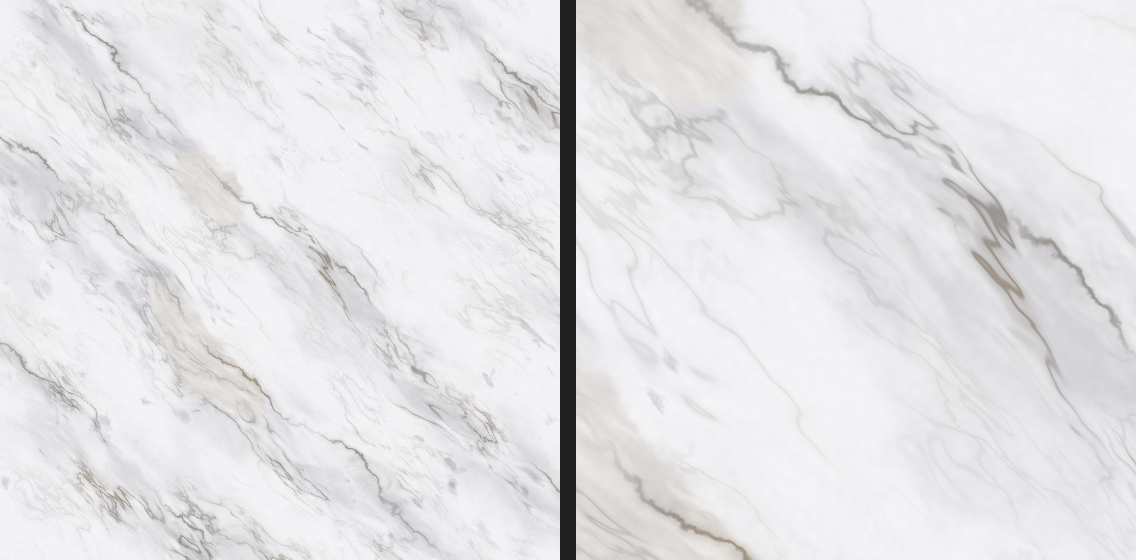
Left: the whole. Right: its middle third, enlarged.
A three.js fragment shader for this texture:

```glsl
// White marble: diagonal grey bands cross a pale ground, with jagged thin veins,
// stretched flecks and two beige inclusions. All of it is gradient noise, sampled
// in axes that run along and across the grain and are bent by a domain warp.

#define WHITE vec3(0.952, 0.952, 0.962)
#define GREY vec3(0.70, 0.695, 0.715)
#define BEIGE vec3(0.882, 0.866, 0.850)
#define VEIN vec3(0.53, 0.52, 0.52)
#define RUST vec3(0.57, 0.52, 0.45)
#define GRAIN_DIR vec2(0.72, -0.69)
#define FIRST_BAND 0.28
#define BAND_SPACING 0.24
#define BAND_WIDTH 0.055
#define WARP 0.042
#define VEIN_WIDTH 0.0030

varying vec2 vUv;

vec2 hashGradient(vec2 p) {
  vec3 q = fract(p.xyx * vec3(0.1031, 0.1030, 0.0973));
  q += dot(q, q.yzx + 33.33);
  return fract((q.xx + q.yz) * q.zy) * 2.0 - 1.0;
}

float cornerValue(vec2 cell, vec2 f, vec2 corner) {
  return dot(hashGradient(cell + corner), f - corner);
}

float noise(vec2 p) {
  vec2 cell = floor(p);
  vec2 f = p - cell;
  vec2 u = f * f * f * (f * (f * 6.0 - 15.0) + 10.0);
  float low = mix(cornerValue(cell, f, vec2(0.0)), cornerValue(cell, f, vec2(1.0, 0.0)), u.x);
  float high = mix(cornerValue(cell, f, vec2(0.0, 1.0)), cornerValue(cell, f, vec2(1.0)), u.x);
  return mix(low, high, u.y);
}

float fbm(vec2 p) {
  float sum = 0.0;
  float amp = 1.0;
  for (int i = 0; i < 5; i++) {
    sum += amp * noise(p);
    p = mat2(1.6, 1.2, -1.2, 1.6) * p + 5.7;
    amp *= 0.55;
  }
  return sum;
}

// 1 on the zero line of a field, falling to 0 at the given half width
float ridge(float field, float halfWidth) {
  return 1.0 - smoothstep(0.0, halfWidth, abs(field));
}

void main() {
  // x runs along the grain, y across it
  vec2 p = vec2(dot(vUv, GRAIN_DIR), dot(vUv, vec2(-GRAIN_DIR.y, GRAIN_DIR.x)));
  vec2 q = p + WARP * vec2(fbm(p * vec2(2.8, 4.5) + 11.0), fbm(p * vec2(2.8, 4.5) + 37.0));
  float jag = 0.022 * fbm(p * vec2(7.0, 10.0) + 3.0) + 0.009 * fbm(p * 42.0);

  // Wide bands, each with a broken dark seam; some hold a beige inclusion
  float haze = 0.0;
  float seam = 0.0;
  float beige = 0.0;
  for (int i = 0; i < 5; i++) {
    float id = float(i);
    float strength = i == 3 ? 0.35 : 1.0;
    float d = q.y - FIRST_BAND - BAND_SPACING * id - 0.10 * noise(vec2(q.x * 2.3, id * 7.3 + 0.4));
    float w = BAND_WIDTH * (1.0 + 1.1 * noise(vec2(q.x * 3.0 + 4.0, id * 5.3 + 2.5)));
    haze = max(haze, strength * (1.0 - smoothstep(0.3 * w, 1.6 * w, abs(d + jag))));
    float broken = smoothstep(-0.2, 0.2, noise(vec2(q.x * 7.0, id * 3.7 + 0.5)));
    float edge = d - 0.5 * w + jag;
    float line = ridge(edge, VEIN_WIDTH * 1.2) + 0.35 * ridge(edge, VEIN_WIDTH * 4.0);
    seam = max(seam, strength * broken * line);
    if (i == 1 || i == 2) {
      float k = id - 1.0;
      vec2 e = vec2((q.x - 0.01 + 0.20 * k) / (0.18 - 0.10 * k), (d + jag) / 0.052);
      beige = max(beige, 1.0 - smoothstep(0.80, 1.0, length(e)));
    }
  }

  // Fine, short veinlets at growing scales, dense inside the bands
  float veinlets = 0.0;
  float scale = 4.0;
  for (int j = 0; j < 4; j++) {
    float id = float(j);
    float field = fbm(q * vec2(0.42, 1.6) * scale + id * 17.3);
    float gate = smoothstep(0.0, 0.32, noise(q * vec2(5.0, 9.0) + id * 9.1));
    float thin = ridge(field, VEIN_WIDTH * scale * 1.5);
    float soft = ridge(field, VEIN_WIDTH * scale * 6.0);
    veinlets = max(veinlets, gate * (0.6 * thin + 0.32 * soft));
    scale *= 1.7;
  }
  veinlets *= mix(0.20, 0.95, haze);

  // Patchy clouds and streaks in the bands
  float cloud = smoothstep(-0.05, 0.45, fbm(q * vec2(4.0, 7.5) + 21.0));
  float streak = smoothstep(-0.30, 0.40, fbm(q * vec2(6.0, 21.0) + 51.0));

  // Smudges and small dark specks, gathered in loose groups
  float group = smoothstep(-0.15, 0.25, noise(p * 3.2 + 8.0) + 0.25 * haze);
  float smudge = smoothstep(0.30, 0.62, fbm(q * vec2(9.0, 24.0) + 71.0));
  float speck = smoothstep(0.34, 0.66, fbm(q * vec2(19.0, 46.0) + 91.0));
  float flecks = group * (0.42 * smudge + 0.50 * speck);

  float tone = 0.13 * cloud + haze * (0.03 + 0.36 * streak) + flecks;
  vec3 color = mix(WHITE, GREY, clamp(tone, 0.0, 1.0));

  // Fibrous beige inclusions
  float fibre = fbm(q * vec2(17.0, 80.0));
  color = mix(color, BEIGE + 0.075 * fibre, 0.85 * beige);

  // Veins turn from grey to rust along their length
  float rust = smoothstep(-0.05, 0.35, noise(p * 7.0 + 29.0));
  float ink = max(veinlets * (1.0 - 0.6 * beige), 0.66 * seam);
  color = mix(color, mix(VEIN, RUST, rust), clamp(ink, 0.0, 0.80));

  // Faint mottling and polish grain
  color += 0.012 * fbm(q * vec2(28.0, 55.0) + 13.0) + 0.014 * noise(vUv * 170.0);
  gl_FragColor = vec4(color, 1.0);
}
```
